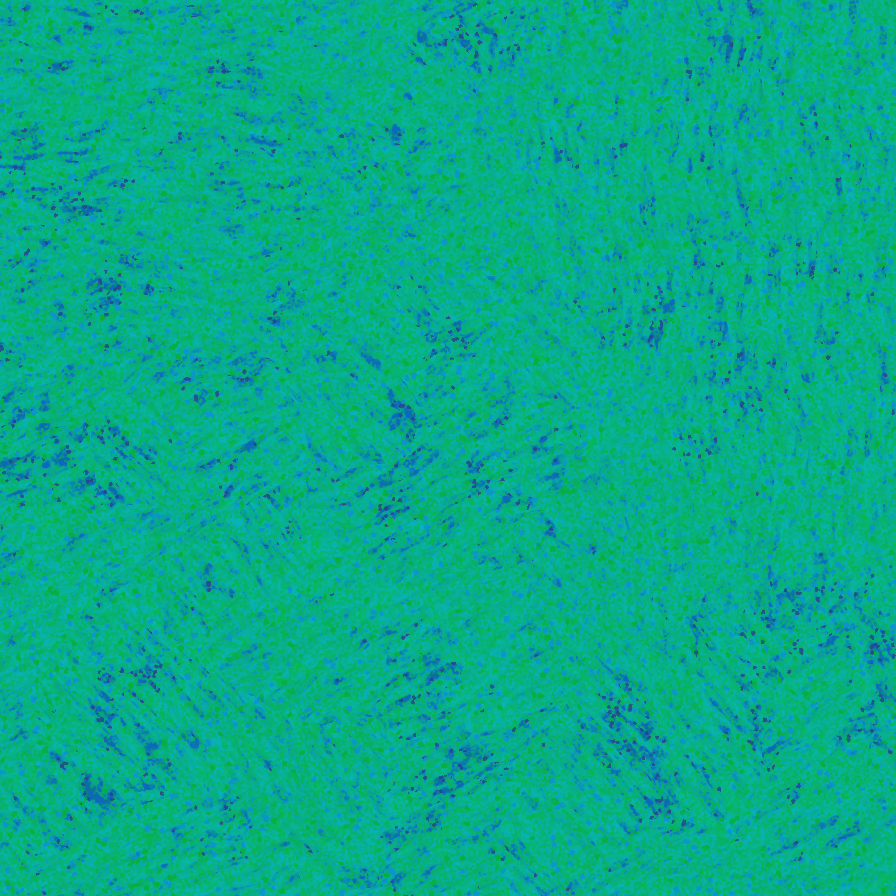
Give the GLSL for this texture, as a Shadertoy shader.

```glsl
#define GRAIN_SCALE 320.0
#define FLECK_SCALE 150.0
#define SPECK_SCALE 230.0
#define PATCH_SCALE 13.0
#define STREAK_SCALE vec2(36.0, 150.0)
#define GRAIN_CONTRAST 0.35
#define STAIN_START 0.55
#define GREEN vec3(0.03, 0.715, 0.29)
#define CYAN vec3(0.03, 0.665, 0.79)
#define DULL_TEAL vec3(0.04, 0.55, 0.61)
#define STAIN_BLUE vec3(0.05, 0.40, 0.65)
#define SPECK_VIOLET vec3(0.17, 0.22, 0.56)

vec3 hash3(vec2 p) {
    vec3 q = fract(p.xyx * vec3(0.1031, 0.1030, 0.0973));
    q += dot(q, q.yxz + 33.33);
    return fract((q.xxy + q.yzz) * q.zyx);
}

// Cellular noise: x = blended cell value, y = nearest cell value, z = distance
vec3 cells(vec2 p, float sharpness) {
    vec2 base = floor(p);
    float total = 0.0, weights = 0.0, nearest = 9.0, id = 0.0;
    for (int j = -1; j <= 1; j++) {
        for (int i = -1; i <= 1; i++) {
            vec2 cell = base + vec2(i, j);
            vec3 rnd = hash3(cell + 71.0);
            vec2 delta = cell + rnd.xy - p;
            float d2 = dot(delta, delta);
            float w = exp(-sharpness * d2);
            total += w * rnd.z;
            weights += w;
            if (d2 < nearest) { nearest = d2; id = rnd.z; }
        }
    }
    return vec3(total / weights, id, sqrt(nearest));
}

// Cloudy layers, coarse to fine
float patches(vec2 p) {
    float sum = 0.0, amplitude = 0.42;
    for (int i = 0; i < 3; i++) {
        sum += amplitude * cells(p, 4.0).x;
        p = p * 2.4 + 17.0;
        amplitude *= 0.8;
    }
    return sum / 1.025;
}

// Ragged brush marks along one angle
float streaks(vec2 p, float angle) {
    float c = cos(angle), s = sin(angle);
    vec2 q = vec2(c * p.x + s * p.y, c * p.y - s * p.x) * STREAK_SCALE + 40.0;
    return 0.6 * cells(q, 6.0).x + 0.4 * cells(q * 1.8 + 9.0, 6.0).x;
}

void mainImage(out vec4 fragColor, in vec2 fragCoord) {
    vec2 uv = fragCoord / iResolution.y;
    vec2 warped = uv + 0.006 * sin(uv.yx * 23.0 + 2.0 * sin(uv * 11.0))
                     + 0.002 * sin(uv.yx * 91.0 + uv * 37.0);

    // Brush direction: upright at right, level at upper left, slanted between
    float upright = smoothstep(0.52, 0.72, uv.x + 0.08 * sin(uv.y * 9.0))
                  * smoothstep(0.2, 0.45, uv.y);
    float level = smoothstep(0.5, 0.25, uv.x) * smoothstep(0.5, 0.75, uv.y);
    float slant = mix(0.5, -0.85, smoothstep(0.5, 0.56, cells(warped * 9.0, 6.0).x));
    float slanted = mix(streaks(warped, 0.5), streaks(warped, -0.85), step(slant, -0.17));
    float streak = mix(slanted, streaks(warped, 0.05), level);
    streak = mix(streak, streaks(warped, 1.62), upright);

    // Grain hue from green to cyan
    float cloud = patches(warped * PATCH_SCALE);
    float grain = cells(uv * GRAIN_SCALE, 14.0).x - 0.5;
    float clump = cells(uv * 105.0 + 5.0, 9.0).x - 0.5;
    float hue = 0.5 + 2.0 * (GRAIN_CONTRAST * grain + 0.15 * clump + 0.1 * (cloud - 0.5));
    vec3 color = mix(GREEN, CYAN, clamp(hue, -0.15, 1.2));
    color.g += 0.05 * (0.5 - streak) + 0.03 * grain;

    // Green and blue flecks with ragged rims
    vec3 fleck = cells(uv * FLECK_SCALE + 23.0, 8.0);
    float fleckMask = smoothstep(0.62, 0.35, fleck.z + 0.35 * grain);
    color = mix(color, vec3(0.03, 0.68, 0.20), 0.75 * fleckMask * step(fleck.y, 0.05));
    color = mix(color, vec3(0.05, 0.56, 0.86), 0.8 * fleckMask * step(0.95, fleck.y));

    // Dull stains broken up by the grain, with deeper blue cores
    float stain = 0.32 * cloud + 0.33 * streak + 0.19 * (clump + 0.5)
                + 0.16 * (grain + 0.5);
    float dull = smoothstep(STAIN_START, STAIN_START + 0.14, stain);
    float core = smoothstep(STAIN_START + 0.08, STAIN_START + 0.20, stain);
    vec3 stainColor = mix(DULL_TEAL, STAIN_BLUE, core);
    color = mix(color, stainColor + vec3(0.0, -0.05, 0.22) * grain, 0.9 * dull);

    // Small violet specks in tight groups
    vec3 speck = cells(uv * SPECK_SCALE + 51.0, 8.0);
    float cluster = smoothstep(0.52, 0.72, 0.65 * cloud + 0.35 * streak);
    float speckMask = smoothstep(0.8, 0.4, speck.z + 0.5 * grain)
                    * smoothstep(0.0, 0.02, speck.y - 0.998 + 0.14 * cluster);
    color = mix(color, SPECK_VIOLET, 0.75 * speckMask);

    fragColor = vec4(clamp(color, 0.0, 1.0), 1.0);
}
```
